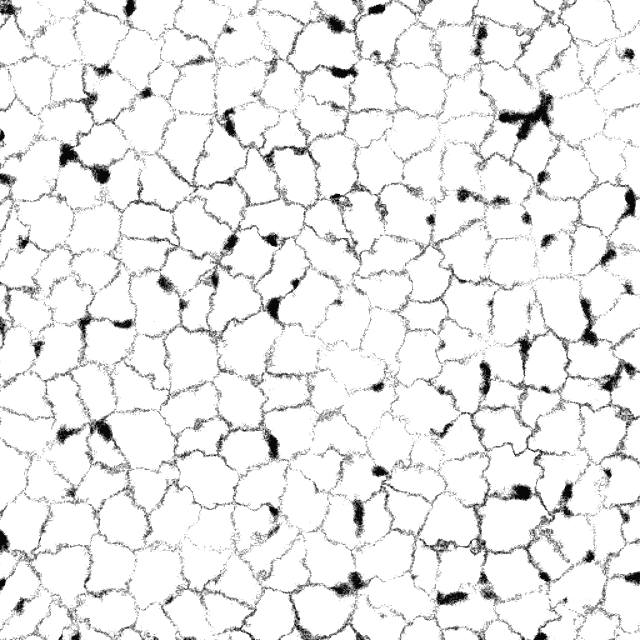
Reproduce this texture procedurally as a WebGL 1 fragment shader.

```glsl
precision highp float;
// Grainy ink network: wobbly cell walls, stippled in black on white, with scattered clots.

uniform vec2 u_resolution;

const vec3 PAPER = vec3(1.0);
const vec3 INK = vec3(0.03);
const float CELLS = 14.5;         // cells across the canvas
const float JITTER = 0.92;        // irregularity of the cell sites
const float WALL_WIDTH = 0.065;   // wall half width, in cells
const float CLOT_WIDTH = 0.11;    // extra half width inside clots
const float CLOT_FREQ = 2.1;      // clot candidates per cell
const float WOBBLE = 0.22;        // coarse wall wobble, in cells
const float CRINKLE = 0.085;      // fine wall wobble, in cells
const float CURL = 0.9;           // extra wobble where walls curl up
const float FAINT = 0.2;          // density of the palest walls
const float DENSE = 1.12;         // density of the darkest walls
const float GRAINS = 512.0;       // stipple grains across the canvas
const float GRAIN_BITE = 0.7;     // how strongly grains break the ink

vec2 hash2(vec2 p) {
  vec3 q = fract(vec3(p.xyx) * vec3(0.1031, 0.1030, 0.0973));
  q += dot(q, q.yzx + 33.33);
  return fract((q.xx + q.yz) * q.zy);
}

// Two independent channels of smooth value noise.
vec2 noise2(vec2 p) {
  vec2 i = floor(p);
  vec2 f = fract(p);
  f = f * f * (3.0 - 2.0 * f);
  vec2 low = mix(hash2(i), hash2(i + vec2(1.0, 0.0)), f.x);
  vec2 high = mix(hash2(i + vec2(0.0, 1.0)), hash2(i + 1.0), f.x);
  return mix(low, high, f.y);
}

vec2 toSite(vec2 cell, vec2 p) {
  return cell + 0.5 + JITTER * (hash2(cell + 71.0) - 0.5) - p;
}

// Distance to the nearest wall between cellular noise sites.
float wallDistance(vec2 p) {
  vec2 base = floor(p);
  vec2 nearest = vec2(8.0);
  for (int y = -1; y <= 1; y++) {
    for (int x = -1; x <= 1; x++) {
      vec2 site = toSite(base + vec2(float(x), float(y)), p);
      if (dot(site, site) < dot(nearest, nearest)) nearest = site;
    }
  }
  float dist = 8.0;
  for (int y = -2; y <= 2; y++) {
    for (int x = -2; x <= 2; x++) {
      vec2 site = toSite(base + vec2(float(x), float(y)), p);
      vec2 across = site - nearest;
      if (dot(across, across) > 0.0001) {
        dist = min(dist, dot(0.5 * (site + nearest), normalize(across)));
      }
    }
  }
  return dist;
}

void main() {
  vec2 uv = gl_FragCoord.xy / u_resolution.y;
  vec2 p = uv * CELLS + 20.0;

  // Bend the walls, and more strongly in a few curled patches.
  float curl = 1.0 + CURL * smoothstep(0.65, 0.95, noise2(p * 1.4 + 9.0).x);
  vec2 bend = WOBBLE * (noise2(p * 4.0) - 0.5) + CRINKLE * (noise2(p * 9.0 + 5.0) - 0.5);
  float dist = wallDistance(p + curl * bend);

  // Ink density falls off from the wall and swells at clots.
  float clot = smoothstep(0.74, 0.96, noise2(p * CLOT_FREQ + 31.0).x);
  float tone = mix(noise2(p * 0.9 + 3.0).y, noise2(p * 3.1 + 17.0).x, 0.4);
  float strength = mix(FAINT, DENSE, tone) + 0.9 * clot;
  float reach = dist / (WALL_WIDTH + CLOT_WIDTH * clot);
  float density = strength * exp(-reach * reach);

  // Break the ink into fine grains.
  float grain = noise2(uv * GRAINS - 0.5).x;
  float ink = clamp(1.1 * (density - GRAIN_BITE * grain), 0.0, 1.0);
  ink *= smoothstep(0.02, 0.12, density);

  gl_FragColor = vec4(mix(PAPER, INK, ink), 1.0);
}
```
